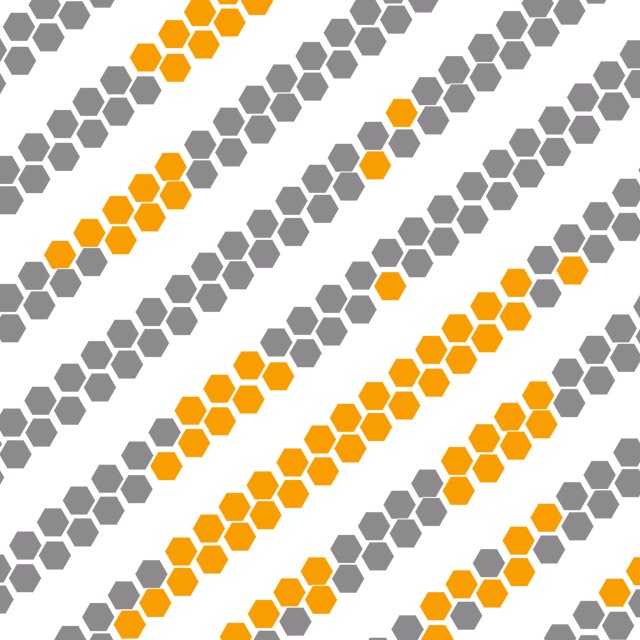
Reproduce this pattern procedurally as a WebGL 2 fragment shader.

```glsl
#version 300 es
precision highp float;
// Slanted double rows of slightly jittered hexagons, grey with runs of orange, on white.

uniform vec2 u_resolution;
out vec4 fragColor;

const vec3 WHITE = vec3(1.0);
const vec3 GREY = vec3(0.55, 0.54, 0.55);
const vec3 ORANGE = vec3(0.975, 0.62, 0.005);

const int BANDS = 9;
const float BAND_START = 0.0924;   // height of the first band at the left edge
const float BAND_STEP = 0.2038;    // vertical distance between bands
const float SLOPE = 0.8;           // rise of a band per unit of width
const float PITCH = 0.0434;        // horizontal distance between hexagons
const float ROW_OFFSET = 0.026;    // each row's distance from its band's middle
const float ROW_SHIFT = 0.004;     // sideways shift of the lower row
const float INRADIUS = 0.0219;
const float RIM = 0.0015;          // thin white border where hexagons touch

// Column offset of each band, in units of PITCH
const float PHASE[BANDS] = float[BANDS](0.6, 0.24, 0.24, 0.42, 0.9, 0.54, 0.45, 0.6, 0.12);

// Two orange runs per row: first and last column of each
const vec4 NO_RUN = vec4(1.0, 0.0, 1.0, 0.0);
const vec4 UPPER_RUNS[BANDS] = vec4[BANDS](
    NO_RUN, vec4(5, 9, 1, 0), vec4(2, 6, 1, 0), vec4(14, 14, 1, 0), vec4(6, 8, 1, 0),
    vec4(6, 18, 1, 0), vec4(8, 11, 16, 19), vec4(15, 16, 18, 19), vec4(22, 23, 1, 0));
const vec4 LOWER_RUNS[BANDS] = vec4[BANDS](
    NO_RUN, vec4(6, 9, 1, 0), vec4(4, 6, 1, 0), vec4(13, 13, 1, 0), vec4(5, 9, 13, 13),
    vec4(4, 18, 20, 20), vec4(11, 11, 16, 19), vec4(15, 15, 17, 18), NO_RUN);

// Signed distance to a flat-topped hexagon
float hexagon(vec2 p, float inradius) {
    p = abs(p);
    return max(p.y, dot(p, vec2(0.8660, 0.5))) - inradius;
}

// Layered sines, about -1 to 1, varying from cell to cell
float wobble(vec2 cell, float seed) {
    return 0.5 * (sin(dot(cell, vec2(12.7, 5.3)) + seed)
                + sin(dot(cell, vec2(7.9, 17.1)) + 2.3 * seed));
}

bool inRuns(float column, vec4 runs) {
    return (column >= runs.x && column <= runs.y) || (column >= runs.z && column <= runs.w);
}

// Centre of one hexagon, with y pointing down
vec2 hexCentre(float column, float band, float row, float phase) {
    vec2 cell = vec2(column, 2.0 * band + row);
    float x = (column + phase) * PITCH + row * ROW_SHIFT + 0.0045 * wobble(cell, 1.0);
    float level = BAND_START + band * BAND_STEP + (2.0 * row - 1.0) * ROW_OFFSET;
    return vec2(x, level - SLOPE * x + 0.003 * wobble(cell, 4.0));
}

float coverage(float d, float softness) {
    return smoothstep(softness, -softness, d);
}

void main() {
    float size = min(u_resolution.x, u_resolution.y);
    vec2 p = gl_FragCoord.xy / size;
    p.y = 1.0 - p.y;
    float softness = 0.8 / size;

    // Nearest band and column
    float level = p.y + SLOPE * p.x;
    int band = clamp(int(round((level - BAND_START) / BAND_STEP)), 0, BANDS - 1);
    float phase = PHASE[band];
    float nearest = round(p.x / PITCH - phase);

    // Paint the neighbouring hexagons of both rows
    vec3 color = WHITE;
    for (int row = 0; row < 2; row++) {
        vec4 runs = row == 0 ? UPPER_RUNS[band] : LOWER_RUNS[band];
        for (int i = -1; i <= 1; i++) {
            float column = nearest + float(i);
            float d = hexagon(p - hexCentre(column, float(band), float(row), phase), INRADIUS);
            vec3 fill = inRuns(column, runs) ? ORANGE : GREY;
            color = mix(color, WHITE, coverage(d - RIM, softness));
            color = mix(color, fill, coverage(d, softness));
        }
    }
    fragColor = vec4(color, 1.0);
}
```
